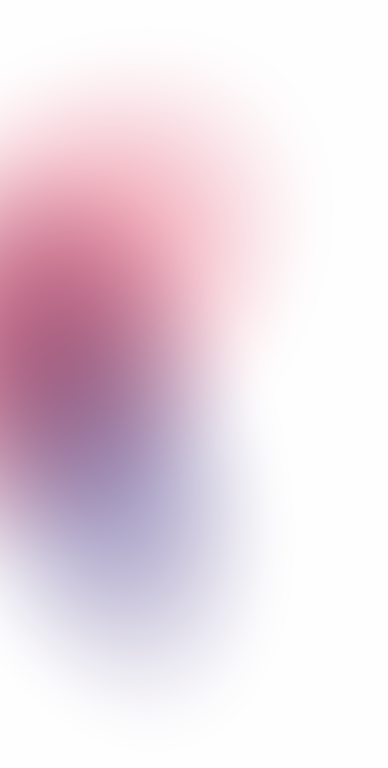
Give the GLSL for this background, as a Shadertoy shader.

```glsl
// Two soft tilted glows, rose above lavender, multiplied on white paper.

// Lengths are in units of the canvas height, origin at the lower left.
const vec3 PAPER    = vec3(0.997, 0.995, 0.996);
const vec3 ROSE     = vec3(0.930, 0.550, 0.625);
const vec3 LAVENDER = vec3(0.640, 0.610, 0.765);

const vec2 ROSE_CENTER = vec2(0.055, 0.592);
const vec2 ROSE_RADII  = vec2(0.234, 0.159);   // at half strength
const vec2 ROSE_AXIS   = vec2(0.72, 0.69);     // direction of the long radius

const vec2 LAVENDER_CENTER = vec2(0.120, 0.420);
const vec2 LAVENDER_RADII  = vec2(0.219, 0.130);
const vec2 LAVENDER_AXIS   = vec2(0.30, -0.95);

const float SOFTNESS = 0.93;                   // half width of the fade, in radii

// Strength of a blurred ellipse: 1 at its center, 0.5 on its outline.
float glow(vec2 point, vec2 center, vec2 radii, vec2 axis) {
    vec2 along = normalize(axis);
    vec2 across = vec2(-along.y, along.x);
    vec2 offset = point - center;
    float reach = length(vec2(dot(offset, along), dot(offset, across)) / radii);
    return 1.0 - smoothstep(1.0 - SOFTNESS, 1.0 + SOFTNESS, reach);
}

// Tint that multiplies the paper like a layer of translucent ink.
vec3 ink(vec3 color, float strength) {
    return mix(vec3(1.0), color, strength);
}

void mainImage(out vec4 fragColor, in vec2 fragCoord) {
    vec2 point = fragCoord / iResolution.y;

    float rose = glow(point, ROSE_CENTER, ROSE_RADII, ROSE_AXIS);
    float lavender = glow(point, LAVENDER_CENTER, LAVENDER_RADII, LAVENDER_AXIS);

    vec3 color = PAPER * ink(ROSE, rose) * ink(LAVENDER, lavender);
    fragColor = vec4(color, 1.0);
}
```
